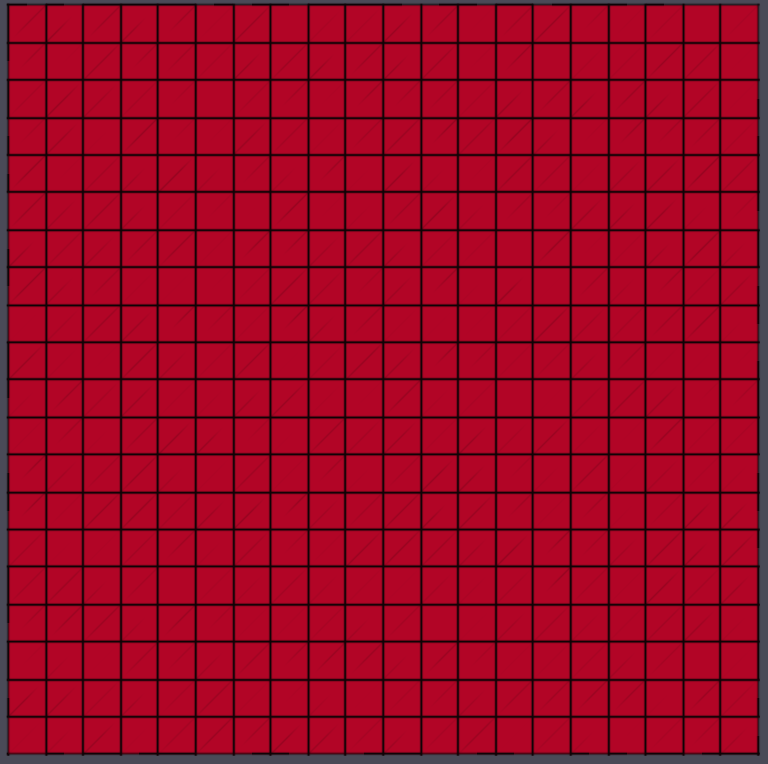
Write a WebGL 1 fragment shader that draws this pattern.

```glsl
precision highp float;
// Red square tiles with soft black grid lines, faint diagonals and a grey border.

uniform vec2 u_resolution;

#define TILES 20.0
#define ORIGIN vec2(0.01074, 0.01275)
#define CELL vec2(0.048828, 0.049020)
#define LINE_SIGMA 0.0232
#define LINE_DRIFT 0.04
#define DIAGONAL_SIGMA 0.018
#define DIAGONAL_DEPTH 0.15
#define TILE_RED vec3(0.70, 0.02, 0.15)
#define LINE_BLACK vec3(0.05, 0.01, 0.02)
#define BORDER_GREY vec3(0.29, 0.29, 0.34)

float hash(vec2 p) {
    return fract(sin(dot(p, vec2(41.3, 289.1))) * 4371.7);
}

float bell(float d, float sigma) {
    return exp(-0.5 * d * d / (sigma * sigma));
}

// Lines drift slightly from even spacing, in a cycle of five.
float drift(float index) {
    return (fract(index * 0.4 + 0.5) - 0.5) * LINE_DRIFT;
}

// Darkness of the nearest line on one axis.
float gridLine(float q, float index, float offset, float pixel) {
    return bell(q - index - offset, max(LINE_SIGMA, 0.5 * pixel));
}

// Outermost lines are broken into irregular dashes.
float dashes(float along, float index) {
    float outer = 1.0 - step(0.5, index) * step(index, TILES - 0.5);
    float strength = 0.6 + 0.4 * step(0.4, hash(vec2(floor(along * 2.0), index)));
    return mix(1.0, strength, outer);
}

// One faint diagonal per tile, worn away unevenly.
float diagonal(vec2 q, vec2 pixel) {
    vec2 tile = floor(q);
    vec2 f = fract(q);
    float stroke = bell((f.x - f.y) * 0.7071, max(DIAGONAL_SIGMA, 0.4 * pixel.x));
    float strength = hash(tile + 3.7);
    float center = hash(tile + 19.1);
    float wear = 1.0 - smoothstep(0.2, 0.7, abs(f.x - center));
    return stroke * strength * wear * DIAGONAL_DEPTH;
}

void main() {
    // Grid coordinates: one unit per tile.
    vec2 q = (gl_FragCoord.xy / u_resolution - ORIGIN) / CELL;
    vec2 pixel = 1.0 / (u_resolution * CELL);

    // Tiled area and its border.
    vec2 edge = abs(q - 0.5 * TILES) - 0.5 * TILES;
    vec2 cover = 1.0 - smoothstep(-0.5 * pixel, 0.5 * pixel, edge);
    float inside = cover.x * cover.y;
    vec3 color = mix(BORDER_GREY, TILE_RED, inside);
    color *= 1.0 - inside * diagonal(q, pixel);

    // Grid lines, ending just past the tiled area.
    vec2 index = clamp(floor(q + 0.5), 0.0, TILES);
    float column = gridLine(q.x, index.x, drift(index.x), pixel.x);
    float row = gridLine(q.y, index.y, drift(1.0 - index.y), pixel.y);
    column *= dashes(q.y, index.x);
    row *= dashes(q.x, index.y);
    vec2 reach = 1.0 - smoothstep(vec2(0.02), vec2(0.06), edge);
    float darkness = 1.0 - (1.0 - column * reach.y) * (1.0 - row * reach.x);
    color = mix(color, LINE_BLACK, darkness);

    gl_FragColor = vec4(color, 1.0);
}
```
